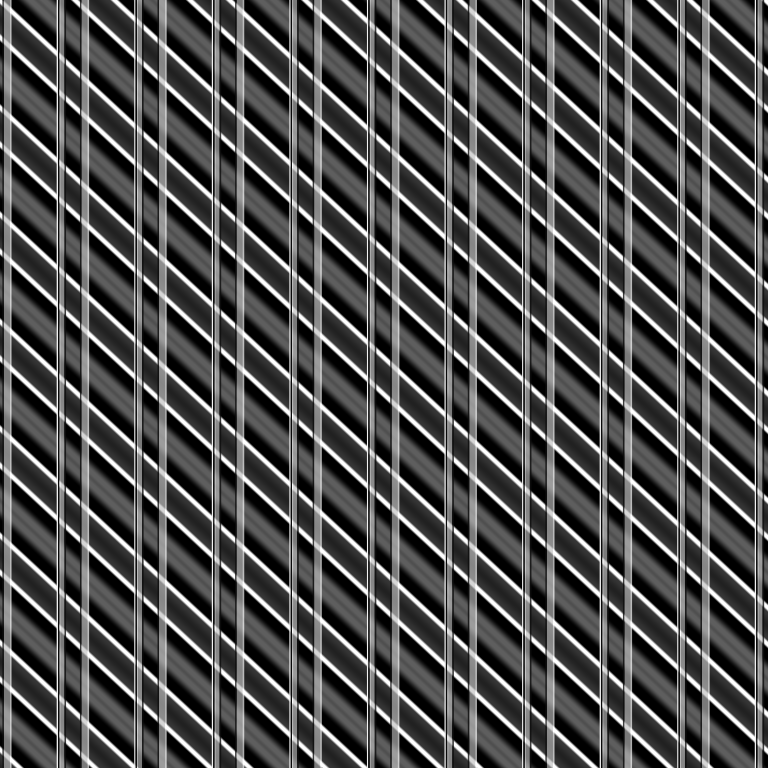
Write a WebGL 1 fragment shader that draws this pattern.

```glsl
precision highp float;
// Monochrome weave: glossy diagonal ribbons crossed by pairs of thin vertical bars.

uniform vec2 u_resolution;

// Diagonal ribbons, in canvas units; profile distances are in ribbon periods
const float RIBBON_PERIOD = 0.1393;
const float RIBBON_SLOPE = 0.93;
const float RIBBON_START = 0.164;
const float EDGE_CENTRE = 0.172;
const float EDGE_HALF_WIDTH = 0.046;
const float CORE_DARK = 0.13;
const float CORE_LIGHT = 0.21;
const float SHADOW_GRAY = 0.37;
const float SHADOW_CREASE = 0.06;

// Vertical bar pairs, in canvas units; bar limits are in bar periods
const float BAR_PERIOD = 0.101;
const float BAR_START = 0.0738;
const vec2 HAIRLINE = vec2(0.000, 0.017);
const vec2 GROOVE = vec2(0.017, 0.034);
const vec2 LEFT_BAR = vec2(0.034, 0.100);
const vec2 LEFT_GAP = vec2(0.100, 0.121);
const vec2 RIGHT_GAP = vec2(0.300, 0.319);
const vec2 RIGHT_BAR = vec2(0.319, 0.418);
const float BAR_GRAY = 0.48;
const float BAR_TRANSPARENCY = 0.36;
const float HAIRLINE_WHITE = 0.95;
const float GAP_BLACK = 0.04;

// Smoothed coverage of the interval limits.x to limits.y
float span(float x, vec2 limits, float pixel) {
  vec2 side = clamp((x - limits) / pixel + 0.5, 0.0, 1.0);
  return side.x - side.y;
}

// Brightness across a ribbon: dark core, bright rims, black gap, soft gray shadow
float ribbonShade(vec2 uv) {
  float phase = (1.0 - uv.y - RIBBON_SLOPE * uv.x - RIBBON_START) / RIBBON_PERIOD;
  float d = abs(fract(phase + 0.5) - 0.5);

  float core = mix(CORE_DARK, CORE_LIGHT, smoothstep(0.0, 0.13, d));
  core *= 1.0 - smoothstep(EDGE_CENTRE, EDGE_CENTRE + 0.025, d);

  float rim = 1.0 - smoothstep(0.012, EDGE_HALF_WIDTH, abs(d - EDGE_CENTRE));

  float shadow = SHADOW_GRAY * smoothstep(0.31, 0.43, d);
  shadow -= SHADOW_CREASE * smoothstep(0.455, 0.5, d);

  return mix(core + shadow, 1.0, rim);
}

// Lays one pair of translucent bars with hairline and grooves over the shade
float addBars(float shade, float x, float pixel) {
  float bar = BAR_GRAY + BAR_TRANSPARENCY * shade;
  float left = span(x, LEFT_BAR, pixel);
  float right = span(x, RIGHT_BAR, pixel);

  // Bright outer lip on each bar
  float leftLip = span(x, vec2(LEFT_BAR.x, LEFT_BAR.x + 0.014), pixel);
  float rightLip = span(x, vec2(RIGHT_BAR.y - 0.020, RIGHT_BAR.y), pixel);

  float result = mix(shade, bar, left + right);
  result += 0.20 * (leftLip + rightLip);
  result = mix(result, HAIRLINE_WHITE, span(x, HAIRLINE, pixel));
  result = mix(result, GAP_BLACK, span(x, GROOVE, pixel));

  float gaps = span(x, LEFT_GAP, pixel) + span(x, RIGHT_GAP, pixel);
  return mix(result, GAP_BLACK + 0.2 * shade, gaps);
}

void main() {
  vec2 uv = gl_FragCoord.xy / u_resolution;
  float pixel = 1.0 / (u_resolution.x * BAR_PERIOD);

  // Centre the repeat on the bar pair so no wrap seam cuts through it
  float x = fract((uv.x - BAR_START) / BAR_PERIOD + 0.3) - 0.3;

  float shade = addBars(ribbonShade(uv), x, pixel);
  gl_FragColor = vec4(vec3(clamp(shade, 0.0, 1.0)), 1.0);
}
```
